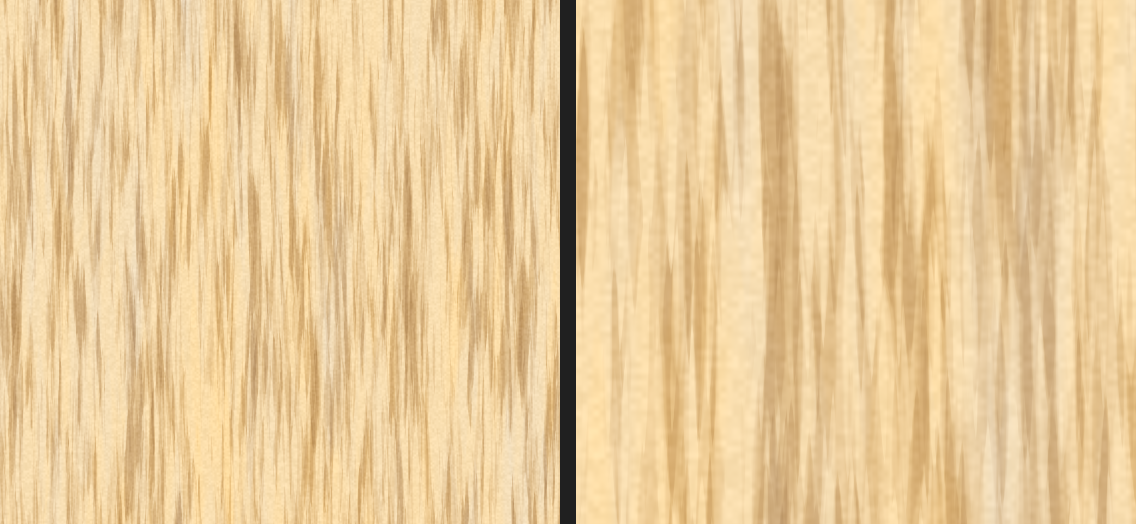
Left: the whole. Right: its middle third, enlarged.
Write a Shadertoy shader that draws this texture.

```glsl
// Pale straw-coloured wood grain made of layered, tapered vertical strokes.

const int   LAYERS       = 5;
const vec2  FINEST_CELL  = vec2(0.0075, 0.08); // stroke spacing, canvas heights
const vec2  CELL_GROWTH  = vec2(1.65, 1.27);   // spacing ratio between layers
const vec2  STROKE_REACH = vec2(0.5, 0.9);     // half size in cells
const float STROKE_LEAN  = 0.5;
const float MAIN_LAYER   = 1.6;                // layer with the strongest strokes
const float LAYER_FALLOFF = 0.12;
const float CONTRAST     = 2.5;
const float WAVE         = 0.001;
const float SPECK_SCALE  = 260.0;
const float SPECK_AMOUNT = 0.05;

const vec3 CREAM = vec3(0.976, 0.872, 0.690);
const vec3 STRAW = vec3(0.932, 0.812, 0.622);
const vec3 TAN   = vec3(0.888, 0.752, 0.543);
const vec3 OCHRE = vec3(0.830, 0.680, 0.470);
const vec3 BROWN = vec3(0.750, 0.590, 0.385);
const vec3 COOL_SHIFT = vec3(-0.022, 0.002, 0.048);

float hash(vec2 p) {
    vec3 q = fract(vec3(p.xyx) * 0.1031);
    q += dot(q, q.yzx + 33.33);
    return fract((q.x + q.y) * q.z);
}

float valueNoise(vec2 p) {
    vec2 i = floor(p), f = fract(p);
    f = f * f * (3.0 - 2.0 * f);
    vec2 e = vec2(0.0, 1.0);
    return mix(mix(hash(i), hash(i + e.yx), f.x),
               mix(hash(i + e.xy), hash(i + e.yy), f.x), f.y);
}

// Soft spindle, 1 on its axis and 0 outside
float spindle(vec2 d) {
    d /= STROKE_REACH;
    float taper = max(1.0 - d.y * d.y, 0.001);
    float side = 1.0 - smoothstep(0.3, 1.0, abs(d.x) / taper);
    return side * smoothstep(0.0, 0.35, taper);
}

// Cellular field: one jittered stroke per cell, lighter or darker at random
float strokes(vec2 p, float seed) {
    float sum = 0.0;
    for (int i = -1; i <= 1; i++) {
        float column = floor(p.x) + float(i);
        float y = p.y + 7.0 * hash(vec2(column + 50.0, seed));
        for (int j = -1; j <= 1; j++) {
            vec2 cell = vec2(column, floor(y) + float(j)) + 50.0;
            vec2 jitter = vec2(hash(cell + seed), hash(cell + seed + 17.3));
            vec2 d = vec2(p.x, y) + 50.0 - cell - jitter;
            d.x += STROKE_LEAN * (hash(cell + seed + 41.7) - 0.5) * d.y;
            sum += spindle(d) * (hash(cell + seed + 73.1) - 0.5);
        }
    }
    return sum;
}

// Colour ramp from light to dark wood
vec3 woodColor(float tone) {
    vec3 color = mix(CREAM, STRAW, smoothstep(-0.85, 0.25, tone));
    color = mix(color, TAN, smoothstep(0.15, 0.8, tone));
    color = mix(color, OCHRE, smoothstep(0.75, 1.5, tone));
    return mix(color, BROWN, smoothstep(1.7, 3.1, tone));
}

void mainImage(out vec4 fragColor, in vec2 fragCoord) {
    vec2 p = fragCoord / iResolution.y;
    vec2 speckPoint = p * SPECK_SCALE;
    p.x += WAVE * sin(9.0 * p.y + 14.0 * p.x);

    // Fine to broad strokes
    float tone = 0.0;
    vec2 cellSize = FINEST_CELL;
    for (int i = 0; i < LAYERS; i++) {
        float offset = float(i) - MAIN_LAYER;
        float weight = exp(-LAYER_FALLOFF * offset * offset);
        tone += weight * strokes(p / cellSize, 11.0 * float(i) + 3.0);
        cellSize *= CELL_GROWTH;
    }
    vec3 color = woodColor(CONTRAST * tone);

    // Cooler and warmer bands
    float coolness = strokes(p / vec2(0.03, 0.2), 91.0)
                   + strokes(p / vec2(0.10, 0.3), 127.0);
    color += COOL_SHIFT * coolness;

    // Faint surface speckle
    float speck = valueNoise(speckPoint) + 0.5 * valueNoise(speckPoint * 0.47 + 19.0) - 0.75;
    color += SPECK_AMOUNT * speck * vec3(0.8, 0.9, 1.1);

    fragColor = vec4(clamp(color, 0.0, 1.0), 1.0);
}
```
